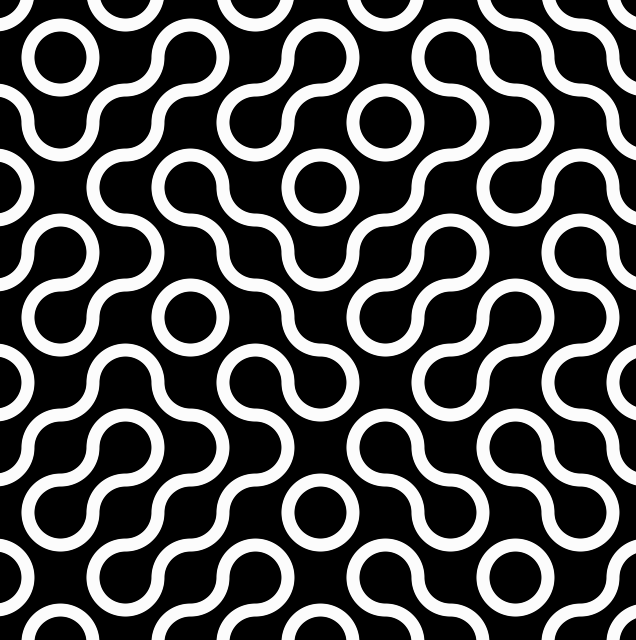
Give the GLSL for this pattern, as a Shadertoy shader.

```glsl
const float TILES_DOWN = 9.846;
const vec2 GRID_SHIFT = vec2(0.038);
const float ARC_RADIUS = 0.5;
const float LINE_WIDTH = 0.2;
const vec3 GROUND = vec3(0.0);
const vec3 LINE = vec3(0.99);

float hash(vec2 cell) {
    return fract(sin(dot(cell, vec2(12.9898, 78.233))) * 43758.5453);
}

float ringDistance(vec2 p, vec2 center, float radius, float width) {
    return abs(length(p - center) - radius) - 0.5 * width;
}

// Two quarter rings around opposite corners of a unit tile
float tileDistance(vec2 p, float radius, float width) {
    return min(ringDistance(p, vec2(0.0), radius, width),
               ringDistance(p, vec2(1.0), radius, width));
}

// Each tile is mirrored at random, so the arcs join into winding paths
float truchetDistance(vec2 grid, float radius, float width) {
    vec2 local = fract(grid);
    if (hash(floor(grid)) < 0.5) local.x = 1.0 - local.x;
    return tileDistance(local, radius, width);
}

void mainImage(out vec4 fragColor, in vec2 fragCoord) {
    float pixel = TILES_DOWN / iResolution.y;
    vec2 grid = (fragCoord - 0.5 * iResolution.xy) * pixel - GRID_SHIFT;

    float d = truchetDistance(grid, ARC_RADIUS, LINE_WIDTH);
    float coverage = 1.0 - smoothstep(-0.6 * pixel, 0.6 * pixel, d);

    fragColor = vec4(mix(GROUND, LINE, coverage), 1.0);
}
```
